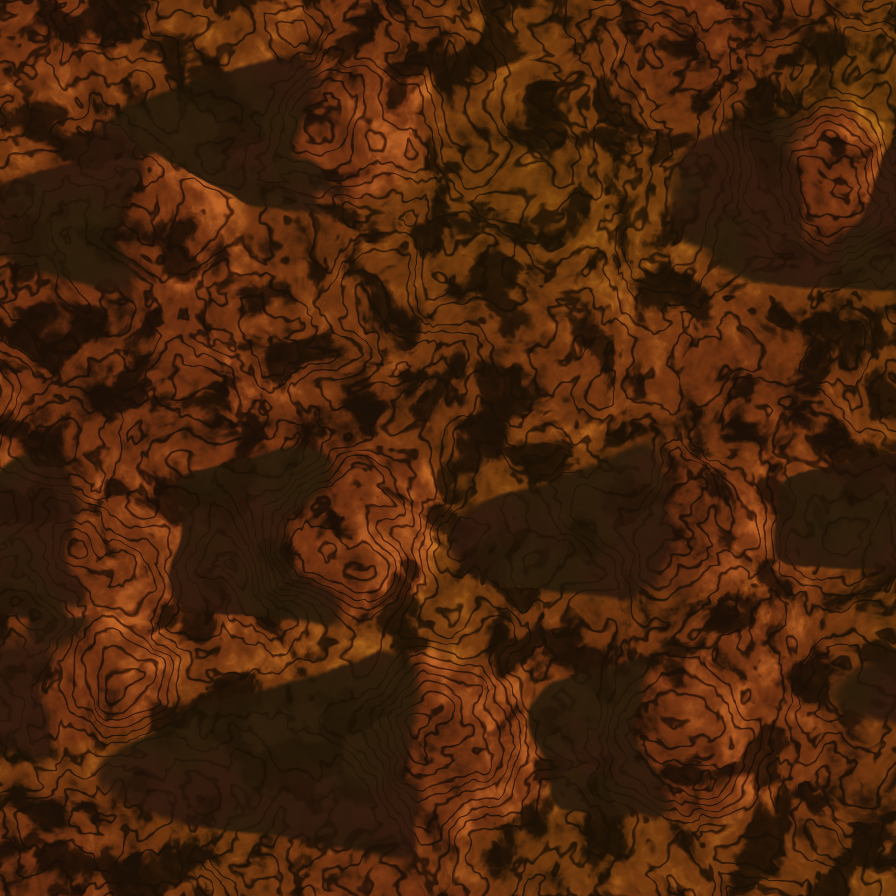
Write a Shadertoy shader that draws this texture.

```glsl
// Rusty, veined rock with ringed knolls, side-lit from the right with long shadows.

vec2 hash2(vec2 p) {
    p = vec2(dot(p, vec2(127.1, 311.7)), dot(p, vec2(269.5, 183.3)));
    return fract(sin(p) * 43758.55);
}

float corner(vec2 cell, vec2 f, vec2 o) {
    return dot(hash2(cell + o) * 2.0 - 1.0, f - o);
}

float gradientNoise(vec2 p) {
    vec2 i = floor(p), f = p - i;
    vec2 u = f * f * f * (f * (f * 6.0 - 15.0) + 10.0);
    return mix(mix(corner(i, f, vec2(0, 0)), corner(i, f, vec2(1, 0)), u.x),
               mix(corner(i, f, vec2(0, 1)), corner(i, f, vec2(1, 1)), u.x), u.y);
}

float fbm(vec2 p) {
    float sum = 0.0, amp = 0.75;
    for (int i = 0; i < 5; i++) {
        sum += amp * gradientNoise(p);
        p = mat2(1.6, 1.2, -1.2, 1.6) * p + 7.3;
        amp *= 0.5;
    }
    return sum;
}

// Jittered knolls, one per cell, with warped outlines
float knolls(vec2 p) {
    p += 0.045 * vec2(gradientNoise(p * 9.0), gradientNoise(p * 9.0 + 40.0));
    p += 0.012 * gradientNoise(p * 27.0);
    vec2 cell = floor(p * 3.0);
    float top = 0.0;
    for (int y = -1; y <= 1; y++)
    for (int x = -1; x <= 1; x++) {
        vec2 id = cell + vec2(x, y);
        vec2 centre = (id + 0.15 + 0.7 * hash2(id + 3.0)) / 3.0;
        vec2 size = hash2(id + 17.0);
        float radius = mix(0.065, 0.105, size.x);
        float dome = smoothstep(radius * 1.3, radius * 0.3, length(p - centre));
        top = max(top, mix(0.06, 0.105, size.y) * dome);
    }
    return top;
}

float terrain(vec2 p) {
    return knolls(p) + 0.03 * gradientNoise(p * 4.0 + 11.0);
}

void mainImage(out vec4 fragColor, in vec2 fragCoord) {
    vec2 p = fragCoord / iResolution.y;
    vec2 toLight = vec2(0.995, 0.08);

    // Cast shadow: march over the terrain towards the light
    float rough = fbm(p * 24.0);
    float ground = terrain(p);
    float blocked = -1.0;
    for (int i = 1; i <= 28; i++) {
        float t = float(i) * 0.0125;
        blocked = max(blocked, terrain(p + toLight * t) - ground - t * 0.3);
    }
    float shadow = smoothstep(0.0, 0.009, blocked + 0.008 * rough);
    float slope = (ground - terrain(p + toLight * 0.008)) / 0.008;

    // Folded strata: contour lines that ring the knolls and swirl between them
    vec2 warp = vec2(fbm(p * 7.0), fbm(p * 7.0 + 31.0));
    vec2 q = p + 0.05 * warp;
    float knoll = knolls(p);
    float onKnoll = smoothstep(0.005, 0.04, knoll);
    float fold = 26.0 * fbm(q * 6.0) + 170.0 * knoll;
    float vein = smoothstep(0.05, 0.55, abs(sin(fold)));
    float blotch = smoothstep(-0.17, 0.03, fbm(q * 17.0 + 5.0) + 0.12 * onKnoll);
    float relief = fbm(q * 30.0 + 9.0) - fbm((q + toLight * 0.006) * 30.0 + 9.0);
    float grain = fbm(p * 70.0);

    // Sunlit rust, ochre in some places and red in others
    float light = 0.5 + 0.5 * rough + 0.35 * relief + 0.18 * grain;
    light += 0.22 * clamp(slope, -1.0, 1.2) + 0.25 * gradientNoise(p * 5.0 + 60.0);
    light *= mix(0.35, 1.0, vein) * mix(0.3, 1.0, blotch);
    light = clamp(light, 0.0, 1.0);
    vec3 lit = mix(vec3(0.11, 0.06, 0.018), vec3(0.43, 0.205, 0.06), smoothstep(0.05, 0.55, light));
    lit = mix(lit, vec3(0.74, 0.42, 0.14), smoothstep(0.5, 1.0, light));
    float ochre = smoothstep(-0.25, 0.35, gradientNoise(p * 3.0 + 23.0) + 0.4 * (p.x - 0.5));
    lit *= mix(vec3(1.0, 0.92, 1.05), vec3(1.0, 1.13, 0.75), ochre * (1.0 - onKnoll));

    // Shade keeps only faint traces of the strata
    float faint = 0.45 * vein + 0.35 * blotch + 0.3 * rough + 0.15 * grain;
    vec3 shade = mix(vec3(0.115, 0.062, 0.018), vec3(0.205, 0.115, 0.052), clamp(faint, 0.0, 1.0));
    shade *= mix(vec3(1.06, 0.96, 1.05), vec3(0.94, 1.06, 0.85), smoothstep(-0.2, 0.2, warp.x));

    // Slanted black clefts on the steep faces
    vec2 slant = vec2(p.x + 0.35 * p.y, p.y - 0.35 * p.x);
    float cleft = gradientNoise(slant * vec2(17.0, 7.0) + 1.5 * warp);
    cleft = smoothstep(0.27, 0.42, cleft) * smoothstep(0.5, 1.3, abs(slope));

    vec3 color = mix(lit, shade, shadow);
    color = mix(color, vec3(0.025, 0.015, 0.006), 0.9 * cleft);
    fragColor = vec4(color, 1.0);
}
```
